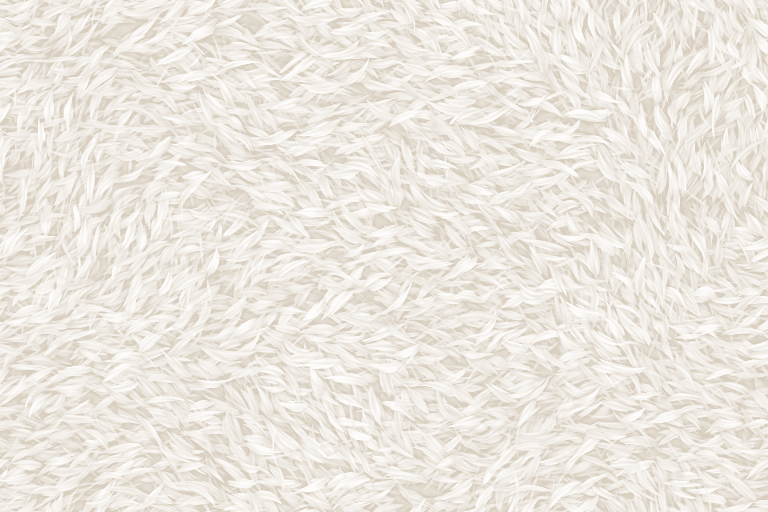
Give the GLSL for this texture, as a WebGL 2 fragment shader.

```glsl
#version 300 es
precision highp float;
// Draws a shaggy cream-white fur rug built from layered, curved tufts of fine hair.

uniform vec2 u_resolution;
out vec4 fragColor;

// All lengths are fractions of the canvas height.
const int LAYERS = 12;
const float CELL = 0.060;          // spacing of tufts within one layer
const float TUFT_LENGTH = 0.046;   // longest half length
const float TUFT_WIDTH = 0.0115;   // widest half width
const float HAIR_WIDTH = 0.0030;   // half width of stray wisps
const float BEND = 0.011;          // sideways sweep at the tuft ends
const float STRAND = 0.0052;       // spacing of hairs inside a tuft
const float STRAND_CONTRAST = 0.62;
const float FRAY = 0.0060;
const float EDGE_SOFTNESS = 0.0016;
const float SHADOW_REACH = 0.009;
const float SHADOW_STRENGTH = 0.22;
const float HEADING_SCALE = 2.3;
const float HEADING_SWING = 2.6;
const float HEADING_SCATTER = 1.5;
const float ROOT_TONE = 0.42;
const float TIP_TONE = 0.93;
const vec3 SHADE_COLOR = vec3(0.865, 0.832, 0.780);
const vec3 LIGHT_COLOR = vec3(0.980, 0.971, 0.959);

vec2 hash2(vec2 p) {
    vec3 q = fract(p.xyx * vec3(0.1031, 0.1030, 0.0973));
    q += dot(q, q.yzx + 33.33);
    return fract((q.xx + q.yz) * q.zy);
}

// Gradient noise, roughly -0.7 to 0.7.
float gradientAt(vec2 cell, vec2 offset) {
    float angle = 6.2832 * hash2(cell).x;
    return dot(vec2(cos(angle), sin(angle)), offset);
}

float noise(vec2 p) {
    vec2 i = floor(p), f = fract(p);
    vec2 u = f * f * f * (f * (f * 6.0 - 15.0) + 10.0);
    vec2 e = vec2(1.0, 0.0);
    return mix(mix(gradientAt(i, f), gradientAt(i + e.xy, f - e.xy), u.x),
               mix(gradientAt(i + e.yx, f - e.yx), gradientAt(i + 1.0, f - 1.0), u.x), u.y);
}

// Lay of the pile: flatter on the left, swirling elsewhere.
float heading(vec2 p) {
    float swirl = noise(p * HEADING_SCALE + 17.3) * HEADING_SWING;
    return mix(0.15, -0.55, smoothstep(0.1, 1.1, p.x)) + swirl * mix(0.55, 1.2, smoothstep(0.0, 0.6, p.x));
}

// Paints one tuft over the tone already present.
float paintTuft(float tone, vec2 p, vec2 center, vec2 id, float depth, bool wisp, float pixel) {
    vec2 shape = hash2(id + 71.7);
    vec2 look = hash2(id + 143.1);
    float scatter = (shape.x - 0.5) * HEADING_SCATTER * (wisp ? 1.6 : 1.0);
    float angle = heading(center) + scatter + (look.y > 0.6 ? 3.1416 : 0.0);
    vec2 axis = vec2(cos(angle), sin(angle));
    vec2 d = p - center;
    float along = dot(d, axis);
    float across = dot(d, vec2(-axis.y, axis.x));

    // Curved blade, broad near the root and pointed at the tip
    float t = along / (TUFT_LENGTH * mix(0.6, 1.0, shape.y));
    across += (look.x - 0.5) * 2.0 * BEND * t * t;
    float width = wisp ? HAIR_WIDTH : TUFT_WIDTH * mix(0.55, 1.0, look.y);
    float profile = width * (1.0 - t * t) * mix(1.0, 0.55, smoothstep(-0.4, 1.0, t));

    // Hairs fan out from the root and fray the outline
    float fan = across / (STRAND * mix(1.15, 0.8, smoothstep(-1.0, 1.0, t)));
    float strand = noise(vec2(fan, along * 22.0) + id * 3.7);
    float edge = profile - abs(across);
    float fringe = edge + strand * (wisp ? 0.0 : FRAY);
    float within = 1.0 - smoothstep(0.85, 1.15, abs(t));
    float soft = max(EDGE_SOFTNESS, pixel);
    float cover = smoothstep(-soft, soft, fringe) * within;

    // Soft shadow beneath, then the lit hair
    float shadow = smoothstep(-SHADOW_REACH, 0.0, edge) * within;
    tone -= (wisp ? 0.25 : 1.0) * SHADOW_STRENGTH * shadow;
    float lit = mix(ROOT_TONE, TIP_TONE, depth) + (shape.x - 0.5) * 0.26;
    lit += strand * STRAND_CONTRAST - 0.22 * (1.0 - smoothstep(-1.0, 0.1, t));
    return mix(tone, lit, cover * (wisp ? 0.75 : 0.92));
}

void main() {
    vec2 p = gl_FragCoord.xy / u_resolution.y;
    float pixel = 1.0 / u_resolution.y;
    float tone = 0.2 + 0.3 * noise(p * 60.0);

    // Stack tufts from the base of the pile to its surface
    for (int layer = 0; layer < LAYERS; layer++) {
        float depth = sqrt(float(layer) / float(LAYERS - 1));
        bool wisp = layer % 3 == 1;
        vec2 shift = hash2(vec2(float(layer) * 5.3, 9.1));
        vec2 cell = floor(p / CELL + shift);
        for (int y = -1; y <= 1; y++) {
            for (int x = -1; x <= 1; x++) {
                vec2 corner = cell + vec2(x, y);
                vec2 id = corner + float(layer) * vec2(37.0, 59.0) + 200.0;
                vec2 center = (corner + hash2(id) - shift) * CELL;
                tone = paintTuft(tone, p, center, id, depth, wisp, pixel);
            }
        }
    }

    // Gentle uneven light across the pile
    tone += 0.12 * noise(p * 4.0 + 5.0) + 0.03;
    fragColor = vec4(mix(SHADE_COLOR, LIGHT_COLOR, clamp(tone, -0.15, 1.12)), 1.0);
}
```
